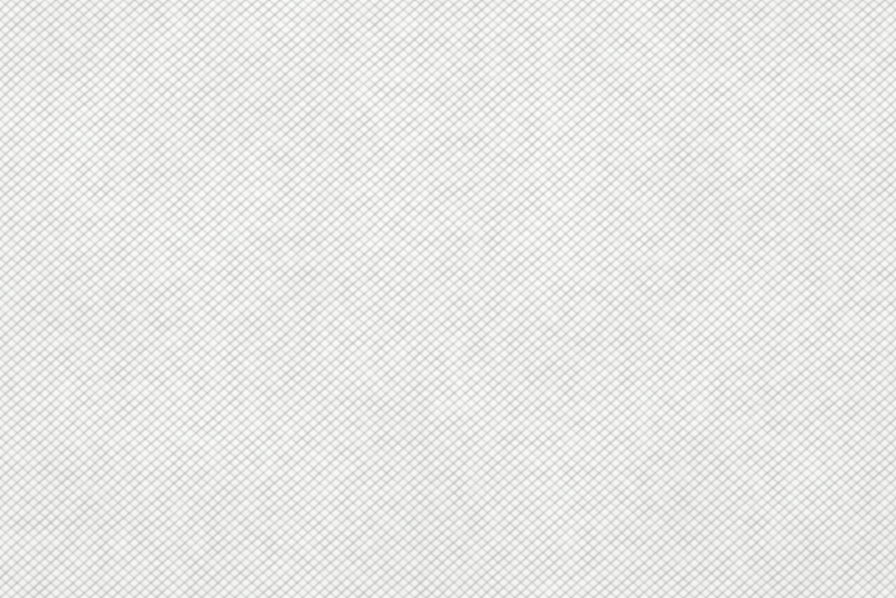
A WebGL 1 fragment shader for this texture:

```glsl
precision highp float;
// White embossed fabric: a fine lattice of small raised diamonds.
// Two families of diagonal grooves cut the sheet; each diamond is lit from
// above, and gradient noise bends the rows and varies the tone.

uniform vec2 u_resolution;

const vec2 REPEATS = vec2(80.0, 60.0);      // diamonds across and down
const float GROOVE_WIDTH = 0.31;            // soft half width, in cells
const float RISING_DEPTH = 0.72;            // grooves running up to the right
const float FALLING_DEPTH = 0.50;           // grooves running down to the right
const float PILLOW_SHADE = 0.20;            // top to bottom shade of a diamond
const float CELL_VARIATION = 0.12;          // tone change between diamonds
const float BEND = 0.10;                    // waviness of rows, in cells
const float MOTTLE = 0.10;                  // broad tonal clouds
const float FIBRE = 0.10;                   // fine surface grain
const vec3 HIGHLIGHT = vec3(0.968, 0.974, 0.967);
const vec3 GROOVE = vec3(0.815, 0.817, 0.811);
const vec2 LIGHT_CENTRE = vec2(0.45, 0.72);
const float LIGHT_FALLOFF = 0.030;

float hash(vec2 p) {
  vec3 q = fract(vec3(p.xyx) * 0.1031);
  q += dot(q, q.yzx + 33.33);
  return fract((q.x + q.y) * q.z);
}

vec2 gradientAt(vec2 p) {
  float angle = 6.28318 * hash(p);
  return vec2(cos(angle), sin(angle));
}

// Gradient noise, about -0.7 to 0.7
float gradientNoise(vec2 p) {
  vec2 i = floor(p);
  vec2 f = p - i;
  vec2 w = f * f * f * (f * (f * 6.0 - 15.0) + 10.0);
  vec2 e = vec2(1.0, 0.0);
  float low = mix(dot(gradientAt(i), f),
                  dot(gradientAt(i + e.xy), f - e.xy), w.x);
  float high = mix(dot(gradientAt(i + e.yx), f - e.yx),
                   dot(gradientAt(i + e.xx), f - e.xx), w.x);
  return mix(low, high, w.y);
}

// Soft groove along each whole value of a diagonal coordinate
float groove(float t, float pixel) {
  float distanceToLine = 0.5 - abs(fract(t) - 0.5);
  float width = max(GROOVE_WIDTH, pixel);
  return 1.0 - smoothstep(0.0, width, distanceToLine);
}

void main() {
  vec2 uv = gl_FragCoord.xy / u_resolution;
  vec2 grid = uv * REPEATS;
  float pixel = length(REPEATS / u_resolution);

  // Slightly bent lattice
  grid += BEND * vec2(gradientNoise(grid * 0.17 + 11.0),
                      gradientNoise(grid * 0.17 + 57.0));
  vec2 diagonal = vec2(grid.x + grid.y, grid.x - grid.y);
  vec2 cell = floor(diagonal);
  vec2 local = diagonal - cell - 0.5;

  // Grooves of uneven depth
  float wear = 1.0 + 0.45 * gradientNoise(grid * 0.6 + 31.0);
  float rising = groove(diagonal.y, pixel) * RISING_DEPTH;
  float falling = groove(diagonal.x, pixel) * FALLING_DEPTH;
  float shade = (rising + falling - 0.4 * rising * falling) * wear;

  // Raised diamonds and their variation
  shade -= PILLOW_SHADE * (local.x - local.y);
  shade += CELL_VARIATION * (hash(cell + 200.0) - 0.5);
  shade += MOTTLE * gradientNoise(grid * 0.09 + 83.0);
  shade += FIBRE * gradientNoise(grid * vec2(2.3, 2.7) + 19.0);

  // Broad light, strongest above the middle
  vec2 fromLight = uv - LIGHT_CENTRE;
  float falloff = LIGHT_FALLOFF * dot(fromLight, fromLight);
  vec3 color = mix(HIGHLIGHT, GROOVE, clamp(shade, -0.08, 1.12));
  gl_FragColor = vec4(color - falloff, 1.0);
}
```
